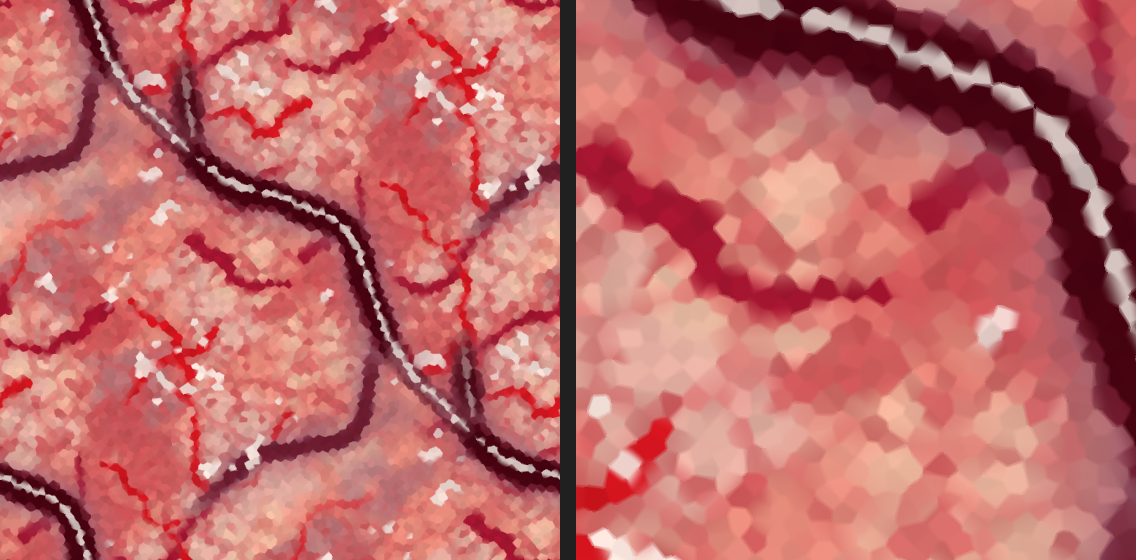
Left, the full canvas; right, a detail of the centre.
Give the GLSL for this texture, as a Shadertoy shader.

```glsl
// Wet living tissue: pink lobules, branching red vessels and glossy dark veins,
// dabbed in small flat Voronoi cells. Everything repeats once per unit of a
// diagonal lattice (x + y, x - y), so the square tiles without a seam.

const float TAU = 6.28319;
const vec3 SALMON = vec3(0.90, 0.54, 0.48);
const vec3 PALE = vec3(0.89, 0.68, 0.63);
const vec3 CREAM = vec3(0.94, 0.76, 0.65);
const vec3 ROSE = vec3(0.78, 0.29, 0.31);
const vec3 MAUVE = vec3(0.62, 0.38, 0.44);
const vec3 SCARLET = vec3(0.82, 0.06, 0.10);
const vec3 CRIMSON = vec3(0.62, 0.06, 0.17);
const vec3 WINE = vec3(0.42, 0.10, 0.17);
const vec3 PLUM = vec3(0.44, 0.15, 0.25);
const vec3 DARK = vec3(0.27, 0.01, 0.06);
const vec3 SILVER = vec3(0.86, 0.81, 0.79);

float hash(vec2 p) { return fract(sin(dot(p, vec2(127.1, 311.7))) * 43758.5453); }
vec2 hash2(vec2 p) { return vec2(hash(p), hash(p + 57.3)); }
vec2 wrapCell(vec2 i, float n) { return i - n * floor((i + 0.5) / n); }
vec2 wrapDelta(vec2 d) { return d - floor(d + 0.5); }

// Value noise with n cells per period
float noise(vec2 q, float n) {
    vec2 i = floor(q * n), f = fract(q * n);
    f = f * f * (3.0 - 2.0 * f);
    vec2 e = vec2(1.0, 0.0);
    float low = mix(hash(wrapCell(i, n)), hash(wrapCell(i + e.xy, n)), f.x);
    float high = mix(hash(wrapCell(i + e.yx, n)), hash(wrapCell(i + e.xx, n)), f.x);
    return mix(low, high, f.y);
}

float fbm(vec2 q, float n) {
    return 0.55 * noise(q, n) + 0.28 * noise(q + 0.17, n * 2.0) + 0.17 * noise(q + 0.43, n * 4.0);
}

// Two nearest cell centres; returns the gap between their distances
float voronoi(vec2 q, float n, out vec2 first, out vec2 second) {
    vec2 base = floor(q * n);
    float d1 = 9.0, d2 = 9.0;
    first = second = q;
    for (int y = -1; y <= 1; y++)
    for (int x = -1; x <= 1; x++) {
        vec2 cell = base + vec2(x, y);
        vec2 centre = cell + 0.1 + 0.8 * hash2(wrapCell(cell, n));
        float d = length(centre - q * n);
        if (d < d1) { d2 = d1; second = first; d1 = d; first = centre / n; }
        else if (d < d2) { d2 = d; second = centre / n; }
    }
    return d2 - d1;
}

float segment(vec2 p, vec2 along) {
    return length(p - along * clamp(dot(p, along) / dot(along, along), 0.0, 1.0));
}

float inside(float d, float edge, float soft) { return 1.0 - smoothstep(edge - soft, edge + soft, d); }

// Dark tube with a shadowed core and a bruised halo
vec3 paintVein(vec3 col, float d, float width, float amount, vec3 rim, vec3 core) {
    col = mix(col, MAUVE, amount * 0.8 * exp(-max(d - width, 0.0) / 0.03));
    col = mix(col, rim, amount * inside(d, width, 0.004));
    return mix(col, core, amount * inside(d, width * 0.78, 0.004));
}

// Wandering, tapering red vessels
vec3 paintVessels(vec3 col, vec2 q, float amount) {
    for (int i = 0; i < 16; i++) {
        float id = float(i);
        vec2 at = fract(vec2(0.755, 0.570) * id + 0.22);
        float angle = TAU * hash(vec2(id, 3.0));
        float width = mix(0.007, 0.019, hash(vec2(id, 8.0)));
        float d = 1.0;
        for (int k = 0; k < 6; k++) {
            vec2 along = 0.05 * vec2(cos(angle), sin(angle));
            d = min(d, segment(wrapDelta(q - at), along) - width * (1.0 - 0.11 * float(k)));
            at += along;
            angle += 2.2 * (hash(vec2(id, float(k) + 20.0)) - 0.5);
        }
        vec3 blood = mix(SCARLET, CRIMSON, smoothstep(0.5, 0.8, hash(vec2(id, 13.0))));
        col = mix(col, ROSE, amount * 0.5 * inside(d, 0.007, 0.010));
        col = mix(col, blood, amount * 0.95 * inside(d, 0.0, 0.004));
    }
    return col;
}

vec3 paintTissue(vec2 q, float bloody) {
    vec2 a, b;
    float crease = 1.0 - smoothstep(0.0, 0.35, voronoi(q + 0.03 * fbm(q, 9.0), 12.0, a, b));
    vec3 col = mix(SALMON, PALE, smoothstep(0.42, 0.62, fbm(q, 6.0)));
    col = mix(col, CREAM, 0.8 * smoothstep(0.54, 0.72, fbm(q + 0.31, 8.0)));
    col = mix(col, MAUVE, 0.6 * smoothstep(0.57, 0.72, fbm(q + 0.83, 5.0)));
    col = mix(col, ROSE, 0.75 * bloody * smoothstep(0.52, 0.70, fbm(q + 0.21, 6.0)));
    col = mix(col, ROSE, 0.5 * bloody * crease);
    return mix(col, ROSE, 0.7 * bloody * smoothstep(0.70, 0.82, noise(q, 32.0)));
}

vec3 surface(vec2 q) {
    vec2 bent = q + 0.03 * (vec2(fbm(q, 10.0), fbm(q + 0.37, 10.0)) - 0.5);
    float s = fract(bent.x), t = fract(bent.y + 0.7) - 0.7;

    // Plum side vein bulging into a calm, pale hollow
    float bulge = 0.14 * exp(-pow((t + 0.14) / 0.15, 2.0));
    float side = wrapDelta(vec2(bent.x - 0.26 - bulge)).x;
    float slope = bulge * 2.0 * (t + 0.14) / 0.0225;
    float reach = smoothstep(-0.62, -0.42, t) * inside(t, 0.06, 0.04);
    float calm = reach * exp(-pow((side - 0.13) / 0.10, 2.0));
    vec3 col = paintTissue(q, 1.0 - calm);
    col = paintVessels(col, bent, 1.0 - calm);
    col = paintVein(col, abs(side) / sqrt(1.0 + slope * slope), 0.020, reach * 0.9, PLUM, WINE);

    // Moist glints
    float moist = noise(q, 36.0) * smoothstep(0.48, 0.68, fbm(q + 0.61, 7.0));
    col = mix(col, vec3(0.95, 0.90, 0.87), 0.9 * smoothstep(0.62, 0.74, moist));

    // Main vein, which sinks under the skin for a stretch, and its branch
    float phase = TAU * (bent.x - 0.02);
    float path = 0.115 + 0.065 * cos(phase) + 0.02 * cos(2.0 * phase);
    float tilt = TAU * (0.065 * sin(phase) + 0.04 * sin(2.0 * phase));
    float offset = wrapDelta(vec2(bent.y - path)).x;
    float d = offset / sqrt(1.0 + tilt * tilt);
    float sunk = smoothstep(0.28, 0.35, s) * inside(s, 0.60, 0.04);
    float branch = (offset - 0.7 * (0.64 - s)) / 1.22;
    float forked = smoothstep(0.40, 0.53, s) * inside(s, 0.65, 0.02);
    col = paintVein(col, abs(branch), 0.036, forked * 0.9, WINE, DARK);
    col = mix(col, SILVER, 0.6 * forked * inside(abs(branch - 0.003), 0.006, 0.003));
    col = paintVein(col, abs(d), mix(0.041, 0.030, sunk), 1.0 - 0.55 * sunk, WINE, DARK);
    col = mix(col, MAUVE, 0.6 * sunk * inside(abs(d), 0.018, 0.005));
    float gloss = 0.004 + 0.005 * noise(q, 14.0);
    return mix(col, SILVER, 0.92 * inside(abs(d - 0.004), gloss, 0.003));
}

// One paint dab: nearly flat, with its own small shift in tone
vec3 dab(vec2 q, vec2 centre) {
    return surface(mix(q, centre, 0.7)) * (0.92 + 0.16 * noise(centre, 90.0));
}

void mainImage(out vec4 fragColor, in vec2 fragCoord) {
    vec2 uv = fragCoord / iResolution.xy;
    uv.y = 1.0 - uv.y;
    vec2 q = vec2(uv.x + uv.y, uv.x - uv.y);
    vec2 first, second;
    float gap = voronoi(q, 58.0, first, second);
    float blend = 0.5 + 0.5 * smoothstep(0.0, 0.2, gap);
    fragColor = vec4(mix(dab(q, second), dab(q, first), blend), 1.0);
}
```
